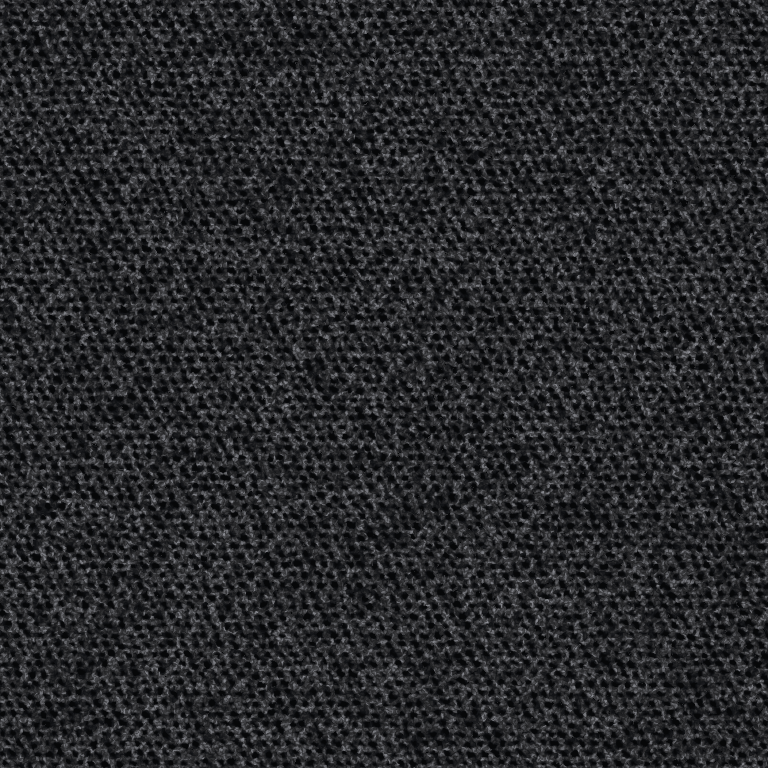
A three.js fragment shader for this texture:

```glsl
// Charcoal woven carpet: sheared rows of dark gaps between speckled fibre tufts.
varying vec2 vUv;

vec2 hash2(vec2 p) {
  vec3 q = fract(p.xyx * vec3(0.1031, 0.1030, 0.0973));
  q += dot(q, q.yzx + 33.33);
  return fract((q.xx + q.yz) * q.zy);
}

float gradientNoise(vec2 p) {
  vec2 i = floor(p), f = fract(p);
  vec2 u = f * f * f * (f * (f * 6.0 - 15.0) + 10.0);
  float a = dot(hash2(i) - 0.5, f);
  float b = dot(hash2(i + vec2(1.0, 0.0)) - 0.5, f - vec2(1.0, 0.0));
  float c = dot(hash2(i + vec2(0.0, 1.0)) - 0.5, f - vec2(0.0, 1.0));
  float d = dot(hash2(i + 1.0) - 0.5, f - 1.0);
  return 2.0 * mix(mix(a, b, u.x), mix(c, d, u.x), u.y);
}

// Height of the pile: 0 inside the gaps of the weave, 1 on the yarn
float pileHeight(vec2 p) {
  vec2 bend = vec2(gradientNoise(p * 13.0), gradientNoise(p * 13.0 + 40.0));
  vec2 weave = p * vec2(60.0, 78.0) + bend * 0.5;
  weave.x += 0.4 * weave.y;
  vec2 cell = floor(weave);
  float nearest = 4.0;
  for (int y = -1; y <= 1; y++) {
    for (int x = -1; x <= 1; x++) {
      vec2 id = cell + vec2(float(x), float(y));
      vec2 rnd = hash2(id + 17.0);
      vec2 offset = weave - id - 0.5 - (rnd - 0.5) * 0.3;
      // The remaining shear leans each gap along the twill
      offset.x -= 0.1 * offset.y;
      nearest = min(nearest, length(offset * vec2(1.1, 0.9)) + 0.16 * (rnd.x - 0.5));
    }
  }
  nearest += 0.3 * gradientNoise(p * 150.0);
  return smoothstep(0.11, 0.47, nearest);
}

// Softly merged fibre flecks: xy = local centre, z = tone, w = closeness to a fleck
vec4 fibreFlecks(vec2 p) {
  vec2 ragged = vec2(gradientNoise(p * 260.0), gradientNoise(p * 260.0 + 90.0));
  vec2 grid = p * 200.0 + ragged * 0.6;
  vec2 cell = floor(grid);
  vec3 sum = vec3(0.0);
  float total = 0.0001, closest = 0.0;
  for (int y = -1; y <= 1; y++) {
    for (int x = -1; x <= 1; x++) {
      vec2 id = cell + vec2(float(x), float(y));
      vec2 centre = id + 0.1 + 0.8 * hash2(id + 5.0);
      vec2 rnd = hash2(id + 71.0);
      float angle = 6.2832 * rnd.y;
      vec2 along = vec2(cos(angle), sin(angle));
      vec2 d = grid - centre;
      vec2 q = vec2(dot(d, along) * 0.7, dot(d, vec2(-along.y, along.x)) * 1.35);
      float weight = exp(-7.0 * dot(q, q));
      sum += weight * vec3(centre / 200.0, rnd.x);
      total += weight;
      closest = max(closest, weight);
    }
  }
  return vec4(sum / total, closest);
}

void main() {
  vec4 fleck = fibreFlecks(vUv);
  float pile = pileHeight(mix(vUv, fleck.xy, 0.4));

  // Mixed grey yarn tones, darker between flecks, with fine fuzz
  float tone = mix(0.06, 0.41, fleck.z);
  tone *= mix(0.62, 1.12, smoothstep(0.1, 0.8, fleck.w));
  tone *= 1.0 + 0.35 * gradientNoise(vUv * 330.0);

  // Broad wear and faint horizontal streaks
  float wear = 1.0 + 0.1 * gradientNoise(vUv * 5.0) + 0.06 * gradientNoise(vUv * vec2(6.0, 45.0));

  float grey = 0.026 + pile * tone * wear;
  vec3 coolTint = mix(vec3(0.9, 1.0, 1.2), vec3(0.985, 0.995, 1.04), smoothstep(0.03, 0.15, grey));
  gl_FragColor = vec4(grey * coolTint, 1.0);
}
```
